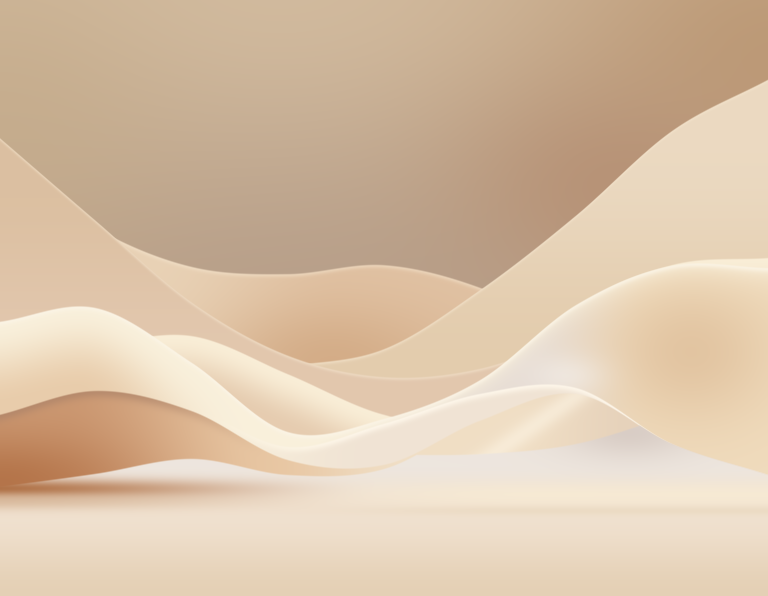
Give the GLSL for this background, as a WebGL 1 fragment shader.

```glsl
precision highp float;
uniform vec2 u_resolution;

// Interpolating cubic kernel
float cubicWeight(float t) {
  t = abs(t);
  if (t < 1.0) return (1.5 * t - 2.5) * t * t + 1.0;
  if (t < 2.0) return ((2.5 - 0.5 * t) * t - 4.0) * t + 2.0;
  return 0.0;
}

// Smooth curve through nine evenly spaced heights
float curve(float x, mat3 heights) {
  float t = clamp(x, 0.0, 1.0) * 8.0;
  float y = cubicWeight(t + 1.0) * (2.0 * heights[0][0] - heights[0][1])
          + cubicWeight(t - 9.0) * (2.0 * heights[2][2] - heights[2][1]);
  for (int i = 0; i < 3; i++) {
    for (int j = 0; j < 3; j++) {
      y += heights[i][j] * cubicWeight(t - float(i * 3 + j));
    }
  }
  return y;
}

float below(float depth, float pixel) {
  return smoothstep(-pixel, pixel, depth);
}

float band(float d, float width) {
  return exp(-d * d / (width * width));
}

float glow(vec2 p, vec2 center, vec2 radius) {
  vec2 d = (p - center) / radius;
  return exp(-dot(d, d));
}

vec3 wall(vec2 p) {
  vec3 color = mix(vec3(0.72, 0.625, 0.54), vec3(0.82, 0.73, 0.62), smoothstep(0.5, 1.02, p.y));
  color = mix(color, vec3(0.77, 0.67, 0.54), 0.7 * glow(p, vec2(0.0, 0.8), vec2(0.22, 0.3)));
  color = mix(color, vec3(0.73, 0.59, 0.45), 0.9 * glow(p, vec2(1.02, 0.92), vec2(0.33, 0.3)));
  return mix(color, vec3(0.71, 0.56, 0.45), 0.8 * glow(p, vec2(0.8, 0.69), vec2(0.2, 0.17)));
}

vec3 ribbon(vec2 p, float depth) {
  vec3 cream = vec3(0.975, 0.94, 0.86);
  vec3 left = mix(cream, vec3(0.91, 0.80, 0.67), smoothstep(0.0, 0.14, depth));
  left = mix(left, cream, smoothstep(0.1, 0.34, p.x));
  vec3 right = mix(vec3(0.90, 0.86, 0.83), vec3(0.94, 0.86, 0.74), smoothstep(0.68, 0.86, p.x));
  right = mix(right, vec3(0.88, 0.76, 0.62), 0.9 * glow(p, vec2(0.9, 0.41), vec2(0.11, 0.12)));
  right = mix(right, vec3(0.96, 0.95, 0.94), 0.5 * glow(p, vec2(0.74, 0.37), vec2(0.05, 0.035)));
  right = mix(right, cream, 0.85 * exp(-max(depth, 0.0) / 0.02));
  return mix(left, right, smoothstep(0.4, 0.62, p.x));
}

vec3 underside(vec2 p, float depth) {
  vec3 color = mix(vec3(0.80, 0.60, 0.45), vec3(0.91, 0.78, 0.64), smoothstep(0.08, 0.36, p.x));
  color = mix(color, vec3(0.69, 0.43, 0.26), 0.85 * glow(p, vec2(0.0, 0.19), vec2(0.17, 0.08)));
  color = mix(color, vec3(0.67, 0.51, 0.41), 0.65 * band(depth, 0.012) * (1.0 - smoothstep(0.15, 0.36, p.x)));
  vec3 panel = mix(vec3(0.94, 0.87, 0.77), vec3(0.90, 0.82, 0.73), smoothstep(0.66, 0.84, p.x));
  float streak = p.y - mix(0.245, 0.335, (p.x - 0.65) / 0.1);
  panel = mix(panel, vec3(0.98, 0.94, 0.87), 0.7 * band(streak, 0.022));
  return mix(color, panel, smoothstep(0.35, 0.53, p.x));
}

vec3 ground(vec2 p) {
  vec3 color = mix(vec3(0.895, 0.815, 0.71), vec3(0.94, 0.88, 0.81), smoothstep(0.0, 0.14, p.y));
  color = mix(color, vec3(0.93, 0.90, 0.87), smoothstep(0.15, 0.22, p.y));
  float toRight = smoothstep(0.3, 0.7, p.x);
  color = mix(color, vec3(0.97, 0.92, 0.83), 0.8 * toRight * band(p.y - 0.17, 0.022));
  color = mix(color, vec3(0.91, 0.84, 0.74), 0.6 * toRight * band(p.y - 0.143, 0.008));
  color = mix(color, vec3(0.83, 0.78, 0.75), 0.8 * glow(p, vec2(0.82, 0.275), vec2(0.09, 0.045)));
  float contact = 1.0 - smoothstep(-0.05, 0.5, p.x);
  color = mix(color, vec3(0.68, 0.43, 0.26), contact * band(p.y - 0.18, 0.016));
  return mix(color, vec3(0.82, 0.68, 0.55), 0.6 * contact * band(p.y - 0.158, 0.014));
}

void main() {
  vec2 p = gl_FragCoord.xy / u_resolution;
  float pixel = 1.1 / u_resolution.y;
  vec3 rimColor = vec3(0.96, 0.90, 0.81);
  vec3 color = wall(p);

  // Distant dunes
  float depth = curve(p.x, mat3(0.732, 0.617, 0.552, 0.540, 0.555, 0.517, 0.438, 0.40, 0.38)) - p.y;
  vec3 dune = mix(vec3(0.91, 0.82, 0.71), vec3(0.88, 0.76, 0.64), smoothstep(0.2, 0.45, p.x));
  dune = mix(dune, vec3(0.82, 0.66, 0.51), 0.85 * glow(p, vec2(0.43, 0.39), vec2(0.16, 0.10)));
  dune = mix(dune, rimColor, 0.5 * band(depth, 0.005));
  color = mix(color, dune, below(depth, pixel));

  depth = curve(p.x, mat3(0.362, 0.362, 0.371, 0.386, 0.414, 0.513, 0.638, 0.780, 0.866)) - p.y;
  dune = mix(vec3(0.89, 0.80, 0.68), vec3(0.92, 0.85, 0.755), smoothstep(0.4, 0.75, p.y));
  dune = mix(dune, rimColor, 0.6 * band(depth, 0.004));
  color = mix(color, dune, below(depth, pixel));

  depth = curve(p.x, mat3(0.768, 0.629, 0.492, 0.403, 0.367, 0.381, 0.438, 0.497, 0.513)) - p.y;
  dune = mix(vec3(0.885, 0.78, 0.68), vec3(0.86, 0.75, 0.63), smoothstep(0.4, 0.7, p.y));
  dune = mix(dune, rimColor, 0.55 * band(depth, 0.004));
  color = mix(color, dune, below(depth, pixel));

  // Small hill and far rim behind the ribbon
  depth = curve(p.x, mat3(0.40, 0.421, 0.436, 0.372, 0.304, 0.287, 0.480, 0.555, 0.567)) - p.y;
  dune = mix(vec3(0.975, 0.93, 0.84), vec3(0.90, 0.80, 0.69), smoothstep(0.0, 0.09, depth));
  color = mix(color, dune, below(depth, pixel));

  // Ribbon surface, inner strip and folded underside
  depth = curve(p.x, mat3(0.460, 0.483, 0.391, 0.275, 0.297, 0.362, 0.488, 0.554, 0.550)) - p.y;
  vec3 surface = mix(ribbon(p, depth), vec3(0.985, 0.96, 0.91), 0.7 * band(depth, 0.006));
  color = mix(color, surface, below(depth, pixel));

  depth = curve(p.x, mat3(0.304, 0.344, 0.315, 0.250, 0.289, 0.339, 0.349, 0.255, 0.203)) - p.y;
  vec3 strip = mix(vec3(0.94, 0.89, 0.83), vec3(0.99, 0.96, 0.91), band(depth, 0.008));
  color = mix(color, strip, below(depth, pixel) * smoothstep(0.24, 0.5, p.x));

  float fold = curve(p.x, mat3(0.304, 0.344, 0.310, 0.228, 0.220, 0.294, 0.339, 0.255, 0.203));
  color = mix(color, underside(p, fold - p.y), below(fold - p.y, pixel));

  // Floor below the ribbon and the rear panel
  float hem = curve(p.x, mat3(0.183, 0.205, 0.230, 0.203, 0.213, 0.294, 0.339, 0.255, 0.203));
  float panelEdge = curve(p.x, mat3(0.262, 0.262, 0.237, 0.237, 0.237, 0.238, 0.255, 0.304, 0.362));
  color = mix(color, ground(p), below(min(hem, panelEdge) - p.y, pixel));

  gl_FragColor = vec4(color, 1.0);
}
```
